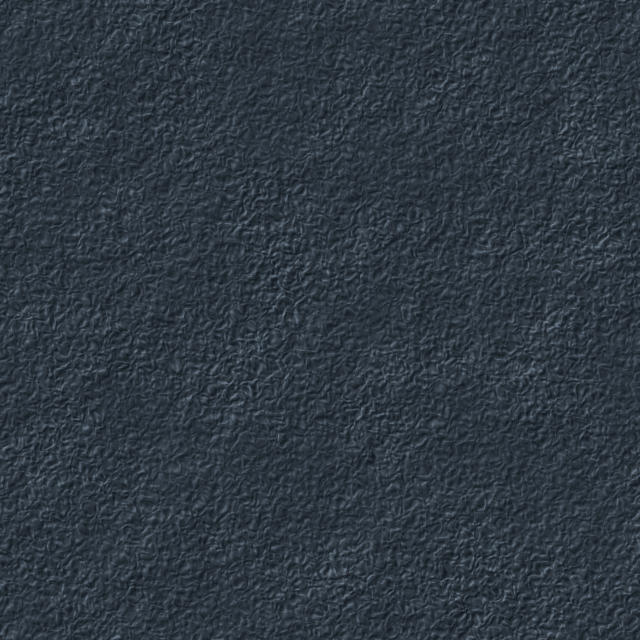
This texture is drawn by a WebGL 1 fragment shader. Its source:

```glsl
precision highp float;
// Dark slate-blue rough plaster: a fine pebbled relief lit from the upper left.

#define SHADOW_COLOR vec3(0.12, 0.15, 0.18)
#define LIGHT_COLOR vec3(0.32, 0.37, 0.42)
#define GLINT_COLOR vec3(0.36, 0.50, 0.68)
#define LIGHT_DIR vec2(-0.66, 0.75)
#define COARSE_SCALE 5.0    // cells across the canvas in the first octave
#define COARSE_RELIEF 0.085 // slope weight of the first octave
#define RELIEF_GAIN 1.55    // slope weight ratio between octaves
#define GRAIN_SCALE 112.0   // cells across the canvas in the pebbles
#define GRAIN_RELIEF 0.74
#define GRAIN_EDGE 0.36     // smaller values give steeper pebble sides
#define CONTRAST 0.285
#define EXPOSURE 0.95

uniform vec2 u_resolution;

const int OCTAVES = 5;
const float SLOPE_STEP = 0.2;
const mat2 TURN = mat2(0.8, 0.6, -0.6, 0.8);

// Random unit vector for a lattice point.
vec2 latticeGradient(vec2 cell) {
  vec3 h = fract(vec3(cell.xyx) * vec3(0.1031, 0.1030, 0.0973));
  h += dot(h, h.yzx + 33.33);
  float angle = 6.28318 * fract((h.x + h.y) * h.z);
  return vec2(cos(angle), sin(angle));
}

float gradientNoise(vec2 p) {
  vec2 cell = floor(p);
  vec2 f = p - cell;
  vec2 fade = f * f * f * (f * (f * 6.0 - 15.0) + 10.0);
  float a = dot(latticeGradient(cell), f);
  float b = dot(latticeGradient(cell + vec2(1.0, 0.0)), f - vec2(1.0, 0.0));
  float c = dot(latticeGradient(cell + vec2(0.0, 1.0)), f - vec2(0.0, 1.0));
  float d = dot(latticeGradient(cell + vec2(1.0, 1.0)), f - vec2(1.0, 1.0));
  return mix(mix(a, b, fade.x), mix(c, d, fade.x), fade.y);
}

// Flat-topped, worm-like pebbles from two lattices at different angles.
float grainHeight(vec2 q) {
  float n = gradientNoise(q) + 0.6 * gradientNoise(TURN * q * 1.7 + 5.7);
  return smoothstep(-GRAIN_EDGE, GRAIN_EDGE, n);
}

float grainSlope(vec2 p) {
  vec2 q = p * GRAIN_SCALE + 21.0;
  q += 0.8 * vec2(gradientNoise(q * 0.45), gradientNoise(q * 0.45 + 70.0));
  vec2 offset = LIGHT_DIR * SLOPE_STEP;
  return (grainHeight(q - offset) - grainHeight(q + offset)) / (2.0 * SLOPE_STEP);
}

// Slope of the larger undulations facing the light; each octave is turned
// together with the light so the lattices do not line up.
float undulationSlope(vec2 p) {
  vec2 q = p * COARSE_SCALE + 40.0;
  vec2 light = LIGHT_DIR;
  float weight = COARSE_RELIEF;
  float slope = 0.0;
  for (int i = 0; i < OCTAVES; i++) {
    vec2 offset = light * SLOPE_STEP;
    float rise = gradientNoise(q - offset) - gradientNoise(q + offset);
    slope += weight * rise / (2.0 * SLOPE_STEP);
    weight *= RELIEF_GAIN;
    q = TURN * q * 2.0 + 17.3;
    light = TURN * light;
  }
  return slope;
}

void main() {
  vec2 uv = gl_FragCoord.xy / min(u_resolution.x, u_resolution.y);

  // Patches of rougher and smoother surface, with a faint drift in tone
  float patches = gradientNoise(uv * 6.0 + 9.0) + 0.6 * gradientNoise(uv * 15.0 + 3.0);
  float roughness = 1.0 + 0.45 * patches;
  float slope = undulationSlope(uv) + GRAIN_RELIEF * grainSlope(uv);
  float shade = roughness * slope + 0.2 * patches;

  // Exponential response: soft shadows and sparse bright crests
  float tone = EXPOSURE * exp(CONTRAST * shade) - 0.65;
  vec3 color = mix(SHADOW_COLOR, LIGHT_COLOR, clamp(tone, -0.4, 1.4));

  // Rare bluish glints on the steepest crests
  color = mix(color, GLINT_COLOR, 0.7 * smoothstep(3.3, 4.2, shade));

  gl_FragColor = vec4(color, 1.0);
}
```
